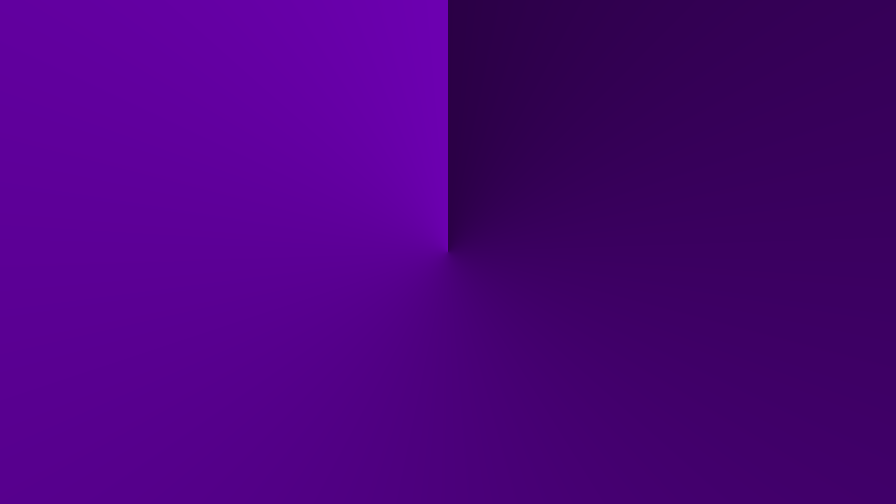
Write a WebGL 1 fragment shader that draws this background.

```glsl
precision highp float;
// Violet conic sweep: dark to bright clockwise around the centre, with a hard seam pointing up.

uniform vec2 u_resolution;

const float TAU = 6.283185;
const vec3 DEEP_VIOLET = vec3(0.166, 0.0, 0.271);
const vec3 BRIGHT_VIOLET = vec3(0.425, 0.0, 0.694);

// Clockwise fraction of a full turn, starting from straight up.
float clockwiseTurn(vec2 p) {
  return fract(atan(p.x, p.y) / TAU);
}

// Conic ramp from 0 to 1, smoothed across the upward seam.
float conicRamp(vec2 p, float pixel) {
  float seamSide = clamp(p.x / pixel + 0.5, 0.0, 1.0);
  bool onSeam = p.y > 0.0 && abs(p.x) < 0.5 * pixel;
  return onSeam ? 1.0 - seamSide : clockwiseTurn(p);
}

void main() {
  // Centred coordinates in units of canvas height.
  float pixel = 1.0 / u_resolution.y;
  vec2 p = (gl_FragCoord.xy - 0.5 * u_resolution) * pixel;

  vec3 color = mix(DEEP_VIOLET, BRIGHT_VIOLET, conicRamp(p, pixel));
  gl_FragColor = vec4(color, 1.0);
}
```
